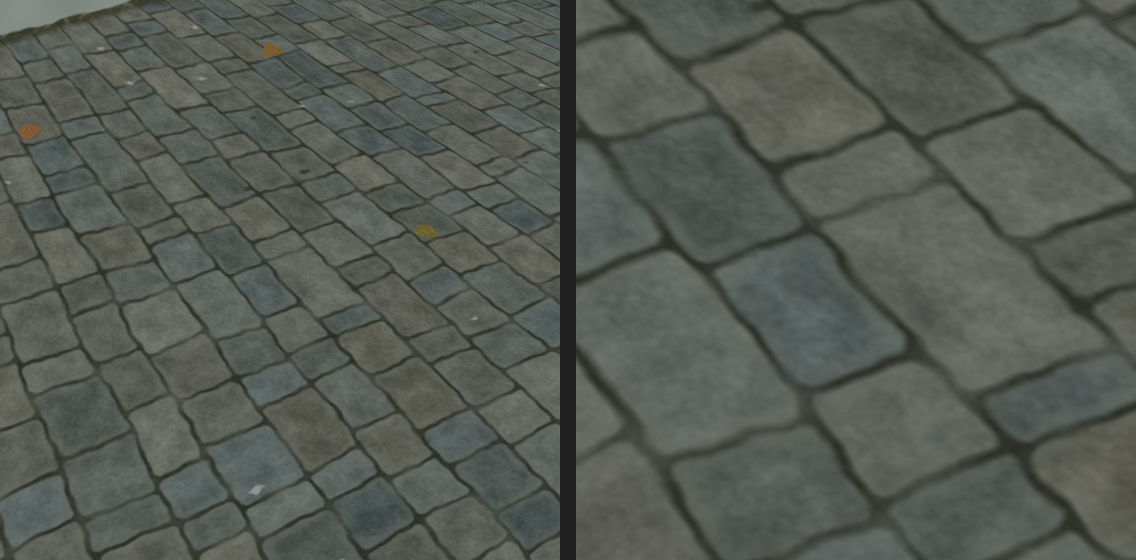
Left: the whole. Right: its middle third, enlarged.
Give the GLSL for this texture, as a three.js fragment shader.

```glsl
// Worn grey setts in slanting columns, seen in perspective, with a pale kerb in one corner.
// Two vanishing points turn the canvas into paving cells; jittered splits size each sett,
// a rounded box shapes it, and gradient noise adds wear, dirt and ragged joints.
varying vec2 vUv;

float hash(vec2 p) {
  return fract(sin(dot(p, vec2(127.1, 311.7))) * 43758.55);
}

float gradientDot(vec2 corner, vec2 offset) {
  float angle = 6.2832 * hash(corner);
  return dot(vec2(cos(angle), sin(angle)), offset);
}

float noise(vec2 p) {
  vec2 i = floor(p), f = fract(p), w = f * f * f * (f * (f * 6.0 - 15.0) + 10.0);
  float low = mix(gradientDot(i, f), gradientDot(i + vec2(1, 0), f - vec2(1, 0)), w.x);
  float high = mix(gradientDot(i + vec2(0, 1), f - vec2(0, 1)), gradientDot(i + 1.0, f - 1.0), w.x);
  return mix(low, high, w.y);
}

float fbm(vec2 p) {
  float sum = 0.0, amplitude = 0.6;
  for (int i = 0; i < 4; i++) {
    sum += amplitude * noise(p);
    p = mat2(1.6, 1.2, -1.2, 1.6) * p + 7.3;
    amplitude *= 0.6;
  }
  return sum;
}

float jointAt(float i, float seed, float jitter) {
  return i + jitter * (hash(vec2(i, seed)) - 0.5);
}

// Uneven division of a line: index, offset from the centre, half length
vec3 split(float x, float seed, float jitter) {
  float i = floor(x);
  if (x < jointAt(i, seed, jitter)) i -= 1.0;
  else if (x > jointAt(i + 1.0, seed, jitter)) i += 1.0;
  float start = jointAt(i, seed, jitter), end = jointAt(i + 1.0, seed, jitter);
  return vec3(i, x - 0.5 * (start + end), 0.5 * (end - start));
}

void main() {
  // Perspective: columns meet at upper left, cross joints far to the right
  float depth = 1.573 - vUv.y;
  vec2 ground = vec2(10.08 * (vUv.x + 0.449) / depth - 1.008,
                     -12.5 * log((3.45 - vUv.x) / depth));
  float soft = 0.04 / depth;

  // Ragged courses
  vec2 bent = ground + 0.13 * vec2(noise(ground * 0.6), noise(ground * 0.6 + 31.0))
            + 0.05 * vec2(noise(ground * 4.0), noise(ground * 4.0 + 17.0));
  vec3 column = split(bent.x, 3.7, 0.2);
  vec3 row = split(bent.y + 5.0 * hash(vec2(column.x, 8.1)), column.x + 0.37, 0.68);
  vec2 id = vec2(column.x, row.x);

  // Rounded sett, negative inside
  vec2 q = abs(vec2(column.y, row.y)) - vec2(column.z, row.z) + 0.035 + 0.09;
  float sett = length(max(q, 0.0)) + min(max(q.x, q.y), 0.0) - 0.09;

  // Stone tone, from warm brown to cool slate, with mottling
  float grain = fbm(ground * 2.2 + 13.0 * hash(id + 4.0));
  float fine = noise(ground * 13.0) + 0.6 * noise(ground * 23.0);
  vec3 stone = mix(vec3(0.385, 0.375, 0.335), vec3(0.315, 0.345, 0.345), hash(id + 21.0));
  stone += 0.075 * (hash(id + 57.0) - 0.5) + 0.12 * grain + 0.035 * fine;
  stone = mix(stone, vec3(0.25, 0.27, 0.26), 0.55 * smoothstep(0.15, 0.55, fbm(ground * 1.3 + 40.0)));
  stone += vec3(0.0, 0.012, 0.006);

  // Pale worn rim, then the dark joint with patches of dust
  float rim = smoothstep(-0.16, -0.05, sett) * (0.65 + noise(ground * 3.0));
  stone = mix(stone, vec3(0.40, 0.425, 0.385), 0.5 * clamp(rim, 0.0, 1.0));
  vec3 joint = vec3(0.18, 0.195, 0.16) + 0.03 * fine;
  float fill = clamp(0.82 + 0.9 * noise(ground * 1.7 + 9.0), 0.3, 1.0);
  vec3 color = mix(stone, joint, fill * smoothstep(-soft, soft, sett));

  // Scattered pale chips and dark debris
  vec2 tile = floor(ground / 1.6);
  vec2 spot = fract(ground / 1.6) - 0.3 - 0.4 * vec2(hash(tile + 2.0), hash(tile + 6.0));
  float chip = length(spot * vec2(1.0, 1.7)) + 0.05 * noise(ground * 9.0);
  float kind = hash(tile + 71.0);
  vec3 chipColor = mix(vec3(0.62, 0.65, 0.64), vec3(0.16, 0.18, 0.14), step(0.12, kind));
  float chipSize = 0.03 + 0.04 * hash(tile + 83.0);
  color = mix(color, chipColor, 0.75 * step(kind, 0.2) * (1.0 - smoothstep(chipSize - soft, chipSize + soft, chip)));

  // Fallen leaves along an arc
  for (int i = 0; i < 3; i++) {
    float k = float(i);
    vec2 leaf = vUv - vec2(0.05, 0.763) - k * (vec2(0.516, 0.3845) - k * vec2(0.08, 0.2365));
    float edge = length(leaf * vec2(1.0, 1.9)) + 0.018 * noise(vUv * 55.0);
    vec3 leafColor = mix(vec3(0.53, 0.34, 0.19), vec3(0.43, 0.39, 0.16), 0.5 * k);
    color = mix(color, leafColor + 0.06 * fine, 0.9 * (1.0 - smoothstep(0.017, 0.023, edge)));
  }

  // Kerb with a strip of dirt below it
  float kerb = vUv.y - 0.935 - 0.27 * vUv.x + 0.007 * noise(vUv * 35.0);
  vec3 dirt = mix(vec3(0.20, 0.21, 0.15), vec3(0.40, 0.34, 0.25), smoothstep(0.0, 0.5, noise(vUv * 65.0)));
  color = mix(color, dirt, 0.8 * smoothstep(-0.025, -0.008, kerb));
  color = mix(color, vec3(0.50, 0.54, 0.51) + 0.04 * noise(vUv * 12.0), smoothstep(-0.002, 0.004, kerb));

  gl_FragColor = vec4(color, 1.0);
}
```
